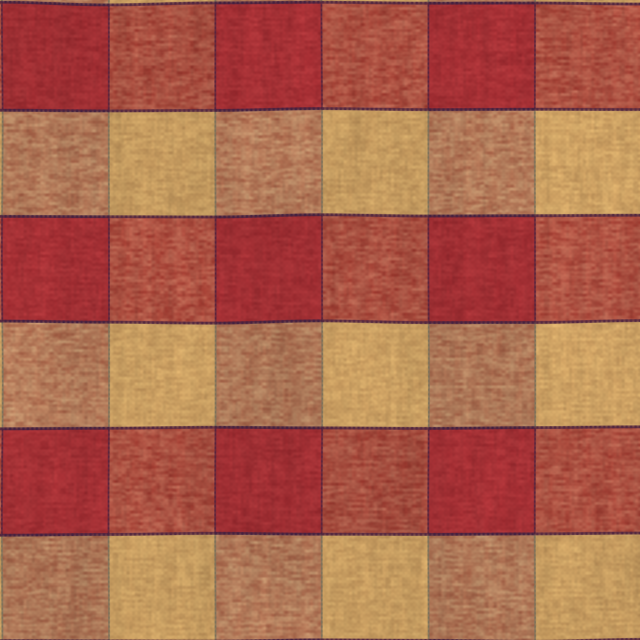
Write a Shadertoy shader that draws this pattern.

```glsl
// Woven check cloth: red and gold bands cross to give four cell colours,
// with dark threads along every band edge. Cells come from floor and mod;
// stretched value noise adds yarn grain, flecks, streaks and gentle warping.

#define PITCH     vec2(0.1665, 0.1658)  // band size across and down
#define OFFSET    vec2(0.0035, 0.0055)  // first edge from the top left
#define LINE_HALF vec2(0.0014, 0.0022)  // half widths: upright, level
#define WOBBLE    0.0022                // bend of the bands
#define GRAIN     0.085                 // yarn contrast
#define RED       vec3(0.632, 0.185, 0.202)
#define RUST      vec3(0.665, 0.315, 0.255)
#define TAN       vec3(0.685, 0.470, 0.345)
#define GOLD      vec3(0.775, 0.610, 0.375)
#define NAVY      vec3(0.270, 0.130, 0.250)
#define SAGE      vec3(0.490, 0.445, 0.355)

float hash(vec2 p) {
    return fract(sin(dot(p, vec2(127.1, 311.7))) * 43758.5453);
}

float noise(vec2 p) {
    vec2 i = floor(p), f = fract(p);
    f = f * f * (3.0 - 2.0 * f);
    float low = mix(hash(i), hash(i + vec2(1.0, 0.0)), f.x);
    float high = mix(hash(i + vec2(0.0, 1.0)), hash(i + 1.0), f.x);
    return mix(low, high, f.y);
}

// Noise centred on zero, from -0.5 to 0.5
float signedNoise(vec2 p) {
    return noise(p) - 0.5;
}

// Soft-edged coverage of a thread at distance d from its centre
float thread(float d, float halfWidth, float soft) {
    return 1.0 - smoothstep(halfWidth - soft, halfWidth + soft, d);
}

void mainImage(out vec4 fragColor, in vec2 fragCoord) {
    vec2 uv = fragCoord / iResolution.y;
    vec2 p = vec2(uv.x, 1.0 - uv.y);
    float soft = max(0.0013, 0.75 / iResolution.y);

    // Slightly bent bands
    vec2 bend = vec2(signedNoise(p * vec2(4.0, 5.0) + 11.0),
                     signedNoise(p * vec2(6.0, 4.0) + 37.0));
    vec2 grid = (p - OFFSET + bend * WOBBLE * vec2(0.7, 2.0)) / PITCH;
    vec2 cell = floor(grid);
    vec2 edge = (0.5 - abs(fract(grid) - 0.5)) * PITCH;

    // Band colours: 0 for red, 1 for gold, softened across each edge
    vec2 parity = mod(cell, 2.0);
    vec2 band = mix(parity, vec2(0.5), 0.5 - 0.5 * smoothstep(vec2(0.0), vec2(soft), edge));
    vec3 color = mix(mix(RED, RUST, band.x), mix(TAN, GOLD, band.x), band.y);

    // Yarn grain in both directions, with stronger flecks where colours mix
    float upright = signedNoise(p * vec2(230.0, 55.0));
    float level = signedNoise(p * vec2(60.0, 230.0) + 71.0);
    float fleck = signedNoise(p * vec2(150.0, 210.0) + 19.0);
    float mixedCell = abs(parity.x - parity.y);
    color *= 1.0 + GRAIN * (upright + level + 0.7 * fleck);
    color += vec3(0.03, 0.09, 0.07) * (level + fleck) * (0.25 + 0.75 * mixedCell);

    // Regular ribs, long streaks and uneven dye
    float ribs = sin(p.x * 760.0) * sin(p.y * 700.0);
    float streak = signedNoise(vec2(p.x * 75.0, p.y * 2.5) + 5.0);
    float dye = signedNoise(p * 9.0 + 53.0);
    color *= 1.0 + 0.012 * ribs + 0.055 * streak + 0.045 * dye;
    color *= 1.0 + 0.05 * (hash(cell + 8.0) - 0.5);

    // Upright threads: sage over the gold rows, purple over the red rows
    float beadY = 0.86 + 0.14 * sin(p.y * 900.0);
    vec3 uprightColor = mix(mix(NAVY, RED, 0.22), SAGE, band.y);
    color = mix(color, uprightColor, thread(edge.x, LINE_HALF.x, soft) * beadY);

    // Level threads: darker, broader, with small breaks from the weave
    float beadX = 0.87 + 0.13 * sin(p.x * 900.0) + 0.12 * upright;
    vec3 levelColor = mix(NAVY, RUST, 0.15 * band.x);
    color = mix(color, levelColor, clamp(thread(edge.y, LINE_HALF.y, soft) * beadX, 0.0, 1.0));

    fragColor = vec4(clamp(color, 0.0, 1.0), 1.0);
}
```
